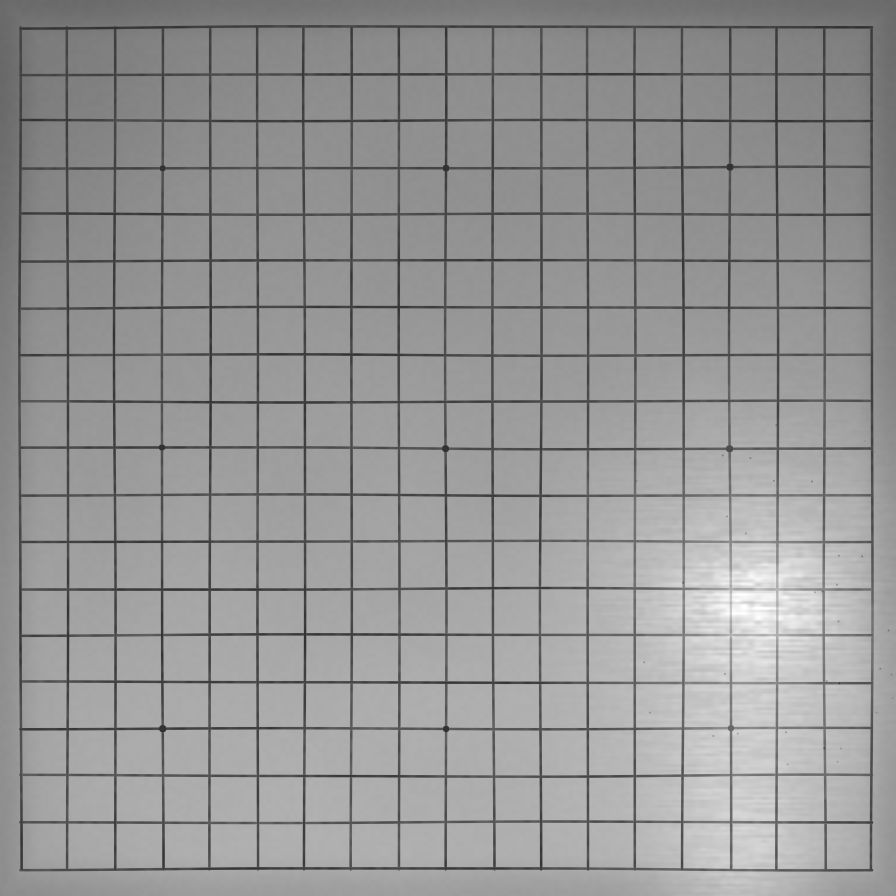
Give the GLSL for this pattern, as a Shadertoy shader.

```glsl
float hash(vec2 p) {
    p = fract(p * vec2(0.1031, 0.1137));
    p += dot(p, p.yx + 33.33);
    return fract((p.x + p.y) * p.x * 7.31);
}

float noise(vec2 p) {
    vec2 cell = floor(p), f = fract(p);
    f = f * f * (3.0 - 2.0 * f);
    return mix(mix(hash(cell), hash(cell + vec2(1, 0)), f.x),
               mix(hash(cell + vec2(0, 1)), hash(cell + vec2(1, 1)), f.x), f.y);
}

float inkStroke(float dist, float halfWidth, float pixel) {
    return 1.0 - smoothstep(halfWidth - 0.65 * pixel, halfWidth + 0.65 * pixel, dist);
}

// Uneven ink: slow changes along each line plus a fine grain
float inkStrength(float lineId, float along) {
    float slow = noise(vec2(along * 0.4, lineId * 7.0 + 3.0));
    float grain = noise(vec2(along * 7.0, lineId * 13.0 + 40.0));
    return 0.66 + 0.3 * slow + 0.16 * (grain - 0.5);
}

// Soft lighting, brighter toward the bottom, darker at the upper edges
float boardShade(vec2 uv) {
    float shade = mix(0.68, 0.545, smoothstep(0.0, 1.0, uv.y));
    shade += 0.025 * sin(3.14159 * uv.x) - 0.015;
    vec2 edge = min(uv, 1.0 - uv);
    shade -= 0.07 * (1.0 - smoothstep(0.0, 0.05, min(edge.x, edge.y)));
    shade -= 0.05 * smoothstep(0.45, 0.8, length(uv - vec2(0.55, 0.4)));
    return shade + 0.012 * (noise(uv * 190.0) - 0.5) + 0.015 * (noise(uv * 9.0) - 0.5);
}

void mainImage(out vec4 fragColor, in vec2 fragCoord) {
    vec2 uv = fragCoord / iResolution.xy;
    float pixel = 1.0 / min(iResolution.x, iResolution.y);

    // Eighteen cells each way, with slightly bent lines
    vec2 pitch = vec2(0.0528, 0.0522);
    vec2 grid = (uv - vec2(0.0228, 0.0298)) / pitch;
    vec2 id = clamp(round(grid), 0.0, 18.0);
    vec2 bend = vec2(noise(vec2(grid.y * 0.18, id.x * 5.0)),
                     noise(vec2(grid.x * 0.18, id.y * 5.0 + 120.0))) - 0.5;
    vec2 offset = (grid - id + 0.05 * bend) * pitch;
    vec2 outside = max(max(-grid, grid - 18.0), 0.0) * pitch;

    // Glare with a bright core, a broad halo and a tail
    vec2 g = uv - vec2(0.842, 0.325);
    float core = exp(-dot(g * g, vec2(190.0, 330.0)));
    float halo = exp(-dot(g * g, vec2(38.0, 24.0)));
    float tail = exp(-pow((uv.x - 0.83) / 0.085, 2.0)) * (1.0 - smoothstep(0.0, 0.32, uv.y));
    float streaks = noise(uv * vec2(28.0, 330.0)) * 0.6 + noise(uv * vec2(130.0, 210.0)) * 0.4;
    float glare = 0.14 * core + 0.15 * halo + 0.12 * tail;
    glare += (streaks - 0.5) * (0.22 * core + 0.09 * halo + 0.08 * tail);

    // Ruled lines
    float vertical = inkStroke(length(vec2(offset.x, outside.y)), 0.0014, pixel)
                   * inkStrength(id.x, grid.y);
    float horizontal = inkStroke(length(vec2(offset.y, outside.x)), 0.0014, pixel)
                     * inkStrength(id.y + 30.0, grid.x);
    float ink = max(vertical, horizontal);

    // Marker dots where every sixth line crosses, starting at the fourth
    vec2 toMarker = mod(id - 3.0, 6.0);
    float marker = inkStroke(length(offset), 0.0034 + 0.0008 * hash(id + 9.0), pixel);
    ink = max(ink, marker * step(toMarker.x + toMarker.y, 0.5));

    // Worn ink fades under the glare
    ink *= 1.0 - 0.45 * halo - 0.3 * core - 0.2 * tail;

    // Sparse small specks on the lower right
    vec2 speckCell = floor(uv * 70.0);
    vec2 speckPos = 0.2 + 0.6 * vec2(hash(speckCell + 5.0), hash(speckCell + 71.0));
    float speck = inkStroke(length(fract(uv * 70.0) - speckPos) / 70.0, 0.0011, pixel);
    speck *= step(0.93, hash(speckCell + 23.0)) * smoothstep(0.15, 0.5, halo);

    float tone = mix(boardShade(uv) + glare, 0.2, clamp(ink, 0.0, 1.0));
    tone -= 0.18 * speck;
    fragColor = vec4(vec3(clamp(tone, 0.0, 1.0)), 1.0);
}
```
